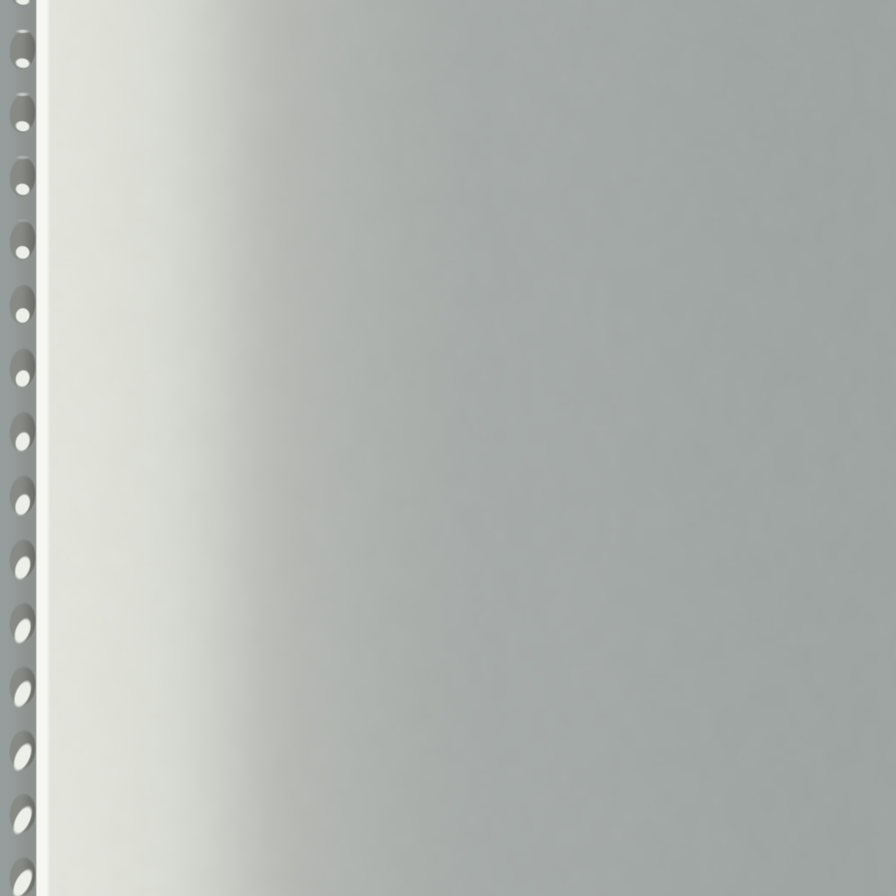
Reproduce this texture procedurally as a WebGL 2 fragment shader.

```glsl
#version 300 es
precision highp float;
// A softly lit pale panel fading from cream to cool grey, with a bright rim
// and a perforated strip on its left. Layered smoothsteps shade the panel;
// one repeated cell draws the holes, their glints tilting down the strip.
uniform vec2 u_resolution;
out vec4 fragColor;

float hash(vec2 p) {
  vec3 q = fract(vec3(p.xyx) * 0.1031);
  q += dot(q, q.yzx + 33.33);
  return fract((q.x + q.y) * q.z);
}

float valueNoise(vec2 p) {
  vec2 i = floor(p), f = fract(p);
  f = f * f * (3.0 - 2.0 * f);
  return mix(mix(hash(i), hash(i + vec2(1, 0)), f.x),
             mix(hash(i + vec2(0, 1)), hash(i + vec2(1, 1)), f.x), f.y);
}

// Soft coverage of an ellipse, rotated clockwise by tilt
float ellipse(vec2 p, vec2 radius, float tilt, float blur) {
  float c = cos(tilt), s = sin(tilt);
  p = vec2(c * p.x - s * p.y, s * p.x + c * p.y);
  float d = (length(p / radius) - 1.0) * min(radius.x, radius.y);
  return 1.0 - smoothstep(-blur, blur, d);
}

vec3 panel(vec2 uv) {
  float x = uv.x + 0.012 * (uv.y - 0.5);
  vec3 col = mix(vec3(0.885, 0.89, 0.86), vec3(0.85, 0.86, 0.83), smoothstep(0.06, 0.20, x));
  col = mix(col, vec3(0.72, 0.73, 0.71), smoothstep(0.16, 0.34, x));
  col = mix(col, vec3(0.65, 0.672, 0.663), smoothstep(0.25, 0.56, x));
  col = mix(col, vec3(0.62, 0.645, 0.635), smoothstep(0.48, 1.0, x));
  // Faint mottling of the surface
  float grain = valueNoise(uv * vec2(70, 45)) + 0.5 * valueNoise(uv * 130.0) - 0.75;
  return col + 0.007 * grain;
}

vec3 strip(vec2 uv, float blur) {
  vec3 col = mix(vec3(0.59, 0.62, 0.615), vec3(0.55, 0.57, 0.56), smoothstep(0.0, 0.04, uv.x));
  float pitch = 0.0704;
  float cell = floor((uv.y - 0.0143 + 0.022) / pitch);
  float height = clamp(cell * pitch, 0.0, 1.0);
  vec2 p = uv - vec2(0.0253, 0.0143 + cell * pitch);

  // Recessed hole, darker towards its right wall
  vec2 q = p - vec2(0.0, mix(0.007, 0.0155, height));
  vec3 wall = mix(vec3(0.53, 0.54, 0.52), vec3(0.43, 0.44, 0.42), smoothstep(-0.004, 0.014, q.x));
  col = mix(col, wall, ellipse(q, vec2(0.0143, 0.0215), 0.12, blur));

  // Light through the hole, longer and more slanted near the bottom
  vec2 size = vec2(0.0076, mix(0.0165, 0.0052, smoothstep(0.0, 0.95, height)));
  float tilt = mix(0.5, 0.1, height);
  col = mix(col, vec3(0.93, 0.94, 0.91), ellipse(p, size, tilt, blur));

  // Thin glint on the upper lip of the higher holes
  float lip = ellipse(p - vec2(0.0, 0.0355), vec2(0.0055, 0.0018), 0.0, blur);
  return mix(col, vec3(0.84, 0.85, 0.82), lip * smoothstep(0.62, 0.95, height));
}

void main() {
  vec2 uv = gl_FragCoord.xy / u_resolution;
  float blur = max(0.0013, 0.8 / u_resolution.y);
  vec3 col = strip(uv, blur);

  // Bright rim between strip and panel
  col = mix(col, vec3(0.965, 0.97, 0.95), smoothstep(0.0405 - blur, 0.0405 + blur, uv.x));
  col = mix(col, panel(uv), smoothstep(0.051, 0.057, uv.x));
  fragColor = vec4(col, 1.0);
}
```
